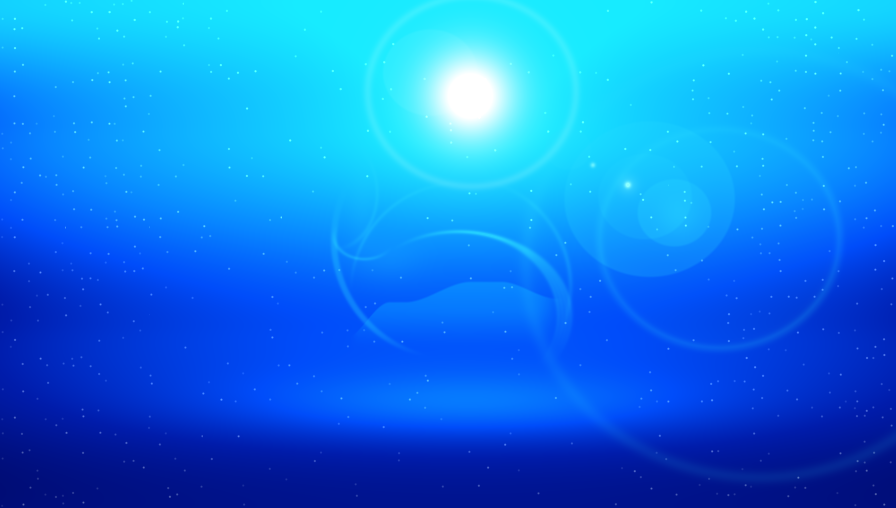
This background is drawn by a Shadertoy shader. Its source:

```glsl
const float TAU = 6.2831853;

vec3 hash3(vec2 cell) {
    vec3 h = fract(cell.xyx * vec3(0.1031, 0.1030, 0.0973));
    h += dot(h, h.yxz + 33.33);
    return fract((h.xxy + h.yzz) * h.zyx);
}

// Water colour for a light level from 0 (abyss) to 1 (surface)
vec3 waterColor(float level) {
    vec3 stops[6] = vec3[6](
        vec3(0.0, 0.03, 0.40), vec3(0.0, 0.11, 0.67), vec3(0.0, 0.30, 0.98),
        vec3(0.03, 0.52, 1.0), vec3(0.06, 0.72, 1.0), vec3(0.09, 0.92, 1.0));
    vec3 color = stops[0];
    for (int i = 1; i < 6; i++)
        color = mix(color, stops[i], clamp(level * 5.0 - float(i - 1), 0.0, 1.0));
    return color;
}

float softSpot(vec2 p, vec2 center, vec2 size) {
    vec2 q = (p - center) / size;
    return exp(-dot(q, q));
}

// Lens shapes are slightly wider than tall
float lensDistance(vec2 p, vec2 center, float radius) {
    return length((p - center) / vec2(1.1, 1.0)) - radius;
}

float lensDisc(vec2 p, vec2 center, float radius) {
    float d = lensDistance(p, center, radius);
    float edge = 1.5 / iResolution.y;
    return (1.0 - smoothstep(-edge, edge, d)) * (0.75 + 0.25 * exp(d * 30.0));
}

float lensRing(vec2 p, vec2 center, float radius, float width) {
    float d = lensDistance(p, center, radius) / width;
    return exp(-d * d);
}

// Part of an ellipse outline that fades away from its heading angle
float arc(vec2 p, vec2 center, vec2 radii, float heading, float spread, float width) {
    vec2 q = (p - center) / radii;
    float len = max(length(q), 0.0001);
    float d = (len - 1.0) * min(radii.x, radii.y) / width;
    float away = acos(clamp(dot(q / len, vec2(cos(heading), sin(heading))), -1.0, 1.0));
    return exp(-d * d) * (1.0 - smoothstep(0.25 * spread, spread, away));
}

float waterLevel(vec2 p) {
    float side = (p.x - 0.92) * (p.x - 0.92);
    float level = 0.12 + 0.30 * smoothstep(0.0, 0.35, p.y)
        + 0.50 * smoothstep(0.35, 0.75, p.y) + 0.08 * smoothstep(0.8, 1.0, p.y);
    level -= side * (0.08 + 0.52 * min(p.y, 0.75)) * (1.0 - 0.75 * smoothstep(0.75, 1.0, p.y));
    // Lit floor
    level += 0.10 * softSpot(p, vec2(0.91, 0.20), vec2(0.65, 0.08));
    level += 0.15 * softSpot(p, vec2(0.93, 0.205), vec2(0.37, 0.055));
    return level + 0.12 * softSpot(p, vec2(0.93, 0.81), vec2(0.28, 0.24));
}

// Low mound with a soft underside
float mound(vec2 p) {
    float top = 0.333 + 0.072 * smoothstep(0.68, 0.77, p.x)
        + 0.04 * smoothstep(0.80, 0.93, p.x) - 0.033 * smoothstep(0.99, 1.10, p.x);
    float span = smoothstep(0.69, 0.71, p.x) * (1.0 - smoothstep(1.06, 1.12, p.x));
    return span * (1.0 - smoothstep(-0.003, 0.003, p.y - top)) * smoothstep(0.31, 0.40, p.y);
}

// Curved strands of light around the mound
float strands(vec2 p) {
    float light = 0.0;
    for (int i = 0; i < 4; i++) {
        float k = float(i);
        light += 0.24 * arc(p, vec2(0.91 - 0.003 * k, 0.378), vec2(0.217 - 0.005 * k, 0.166), 0.8, 1.5, 0.004);
        light += 0.15 * arc(p, vec2(0.887 + 0.006 * k, 0.528), vec2(0.232 + 0.003 * k, 0.235), 3.55, 0.95, 0.0035);
    }
    light += 0.22 * arc(p, vec2(0.91, 0.435), vec2(0.217, 0.215), 0.5, 1.0, 0.005);
    light += 0.22 * arc(p, vec2(0.91, 0.425), vec2(0.217, 0.215), 2.3, 0.9, 0.004);
    light += 0.30 * arc(p, vec2(0.72, 0.535), vec2(0.06, 0.045), 4.2, 1.7, 0.0035);
    light += 0.20 * arc(p, vec2(0.66, 0.62), vec2(0.085, 0.11), -0.3, 1.4, 0.004);
    light += 0.14 * softSpot(p, vec2(0.765, 0.49), vec2(0.07, 0.045));
    light += 0.10 * softSpot(p, vec2(0.715, 0.59), vec2(0.025, 0.08));
    return light + 0.07 * softSpot(p, vec2(1.05, 0.57), vec2(0.025, 0.12));
}

float lensFlare(vec2 p) {
    float light = 0.20 * lensDisc(p, vec2(1.283, 0.608), 0.153);
    light += 0.11 * lensDisc(p, vec2(1.274, 0.613), 0.084);
    light += 0.18 * lensDisc(p, vec2(1.332, 0.581), 0.066);
    light += 0.14 * lensDisc(p, vec2(1.122, 0.707), 0.041);
    light += 0.22 * softSpot(p, vec2(1.34, 0.578), vec2(0.045));
    light += 0.15 * lensRing(p, vec2(1.421, 0.53), 0.216, 0.008);
    light += 0.04 * lensDisc(p, vec2(1.421, 0.53), 0.216);
    return light + 0.10 * lensRing(p, vec2(1.50, 0.48), 0.42, 0.013);
}

// Scattered specks, denser toward the sides
float specks(vec2 p) {
    vec2 grid = p / 0.017;
    vec3 h = hash3(floor(grid));
    float d = length(fract(grid) - 0.25 - 0.5 * h.xy) * 0.017;
    float density = 0.05 + 0.18 * smoothstep(0.3, 0.9, abs(p.x - 0.9));
    return step(h.z, density) * (1.0 - smoothstep(0.0, 0.0035, d)) * (0.3 + 0.7 * h.x);
}

void mainImage(out vec4 fragColor, in vec2 fragCoord) {
    vec2 p = fragCoord / iResolution.y;
    p.x *= 1.7696 * iResolution.y / iResolution.x;

    vec3 color = waterColor(waterLevel(p) + 0.12 * mound(p));
    color = mix(color, vec3(0.16, 0.86, 1.0), clamp(strands(p) + lensFlare(p), 0.0, 0.8));

    // Sun with its halo and side disc
    vec2 sun = vec2(0.929, 0.811);
    float halo = 0.17 * lensRing(p, vec2(0.932, 0.82), 0.187, 0.008);
    halo += 0.08 * lensDisc(p, vec2(0.85, 0.857), 0.085);
    halo += 0.12 * softSpot(p, sun, vec2(0.16));
    color = mix(color, vec3(0.75, 1.0, 1.0), halo);
    color = mix(color, vec3(1.0), min(1.3 * softSpot(p, sun, vec2(0.085)), 1.0));

    // Sparkles and drifting specks
    float sparkle = 0.7 * softSpot(p, vec2(1.171, 0.675), vec2(0.005));
    sparkle += softSpot(p, vec2(1.24, 0.636), vec2(0.006)) + 0.25 * softSpot(p, vec2(1.24, 0.636), vec2(0.018));
    color = mix(color, vec3(0.55, 1.0, 1.0), min(sparkle, 1.0));
    color += vec3(0.35, 0.35, 0.2) * specks(p);
    fragColor = vec4(clamp(color, 0.0, 1.0), 1.0);
}
```
